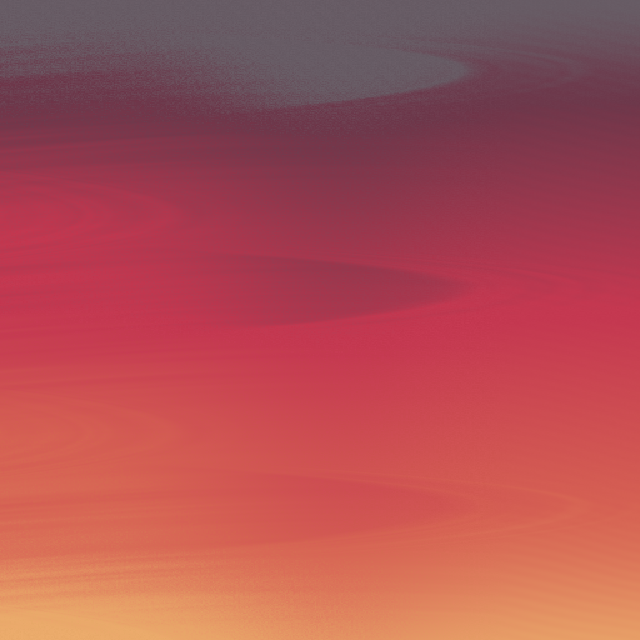
Write a three.js fragment shader that draws this background.

```glsl
// A dusk gradient from grey through plum and crimson to gold, smeared sideways.
// Its height is displaced by repeating curved lenses, ring streaks and grain,
// then looked up in a ramp of smoothly joined colours.
varying vec2 vUv;

float hash(vec2 p) {
  return fract(sin(dot(p, vec2(127.1, 311.7))) * 43758.5453);
}

float noise(vec2 p) {
  vec2 i = floor(p);
  vec2 f = fract(p);
  f = f * f * (3.0 - 2.0 * f);
  return mix(mix(hash(i), hash(i + vec2(1.0, 0.0)), f.x),
             mix(hash(i + vec2(0.0, 1.0)), hash(i + 1.0), f.x), f.y);
}

// Two scales of streaks, centred on zero
float streaks(vec2 p) {
  return 0.6 * noise(p) + 0.4 * noise(p * vec2(1.7, 2.3) + 17.0) - 0.5;
}

// Signed distance down from the nearest repeated band centre
float bandOffset(float down, float centre) {
  return mod(down - centre + 0.17, 0.34) - 0.17;
}

vec3 duskRamp(float h) {
  vec3 gold = vec3(0.92, 0.67, 0.42);
  vec3 coral = vec3(0.84, 0.385, 0.325);
  vec3 crimson = vec3(0.77, 0.22, 0.315);
  vec3 plum = vec3(0.43, 0.215, 0.29);
  vec3 grey = vec3(0.405, 0.36, 0.395);
  vec3 color = mix(gold, coral, smoothstep(-0.08, 0.23, h));
  color = mix(color, crimson, clamp((h - 0.20) / 0.30, 0.0, 1.0));
  color = mix(color, plum, clamp((h - 0.52) / 0.32, 0.0, 1.0));
  return mix(color, grey, smoothstep(0.82, 1.0, h));
}

void main() {
  float x = vUv.x;
  float down = 1.0 - vUv.y;
  float leftSide = 1.0 - smoothstep(0.0, 0.6, x);
  float rightSide = smoothstep(0.74, 0.82, x);
  float h = vUv.y;

  // Broad drift: raised in the middle, lowered in bands on the left
  h += 0.045 * exp(-pow((x - 0.52) / 0.19, 2.0));
  float leftBand = 0.5 - 0.5 * cos(6.2832 * (down - 0.165) / 0.34);
  h += leftSide * mix(0.03, -0.09 * leftBand, smoothstep(0.06, 0.2, down));

  // Lenses with a rounded tip on the right and a sharp lower edge
  float d = bandOffset(down, 0.449);
  float curve = x + (d > 0.0 ? 84.0 : 130.0) * d * d;
  float wobble = 0.03 * (noise(vec2(x * 5.0, down * 30.0)) - 0.5);
  float inside = 1.0 - smoothstep(0.69, 0.78, curve + wobble);
  h += 0.065 * inside * smoothstep(0.15, 0.58, x);

  // Ring streaks trailing around each lens
  float ringFade = smoothstep(0.66, 0.74, curve) * (1.0 - smoothstep(0.82, 1.15, curve));
  float rings = streaks(vec2(curve * 32.0, d * 5.0 + floor(down * 3.0)));
  h += 0.075 * rings * ringFade * smoothstep(0.35, 0.62, x);

  // Nested arcs that open towards the left edge
  float e = bandOffset(down, 0.336);
  float arc = x + 60.0 * e * e;
  float arcFade = (1.0 - smoothstep(0.24, 0.46, arc)) * smoothstep(0.05, 0.2, down);
  h += 0.06 * streaks(vec2(arc * 38.0, e * 8.0)) * arcFade;

  // Long, nearly level brush strokes
  float level = down + 0.025 * sin(x * 3.0);
  float strokes = streaks(vec2(x * 2.5, level * 110.0));
  float strokeBand = 0.3 + 0.7 * smoothstep(0.02, 0.09, abs(e));
  h += strokes * strokeBand * mix(0.018, 0.075, leftSide) * (1.0 - 0.8 * rightSide);

  // Faint slanted lines on the right
  float slant = down - 0.2 * x + 0.012 * noise(vUv * 7.0);
  h += 0.005 * rightSide * sin(slant * 400.0);

  // Fine grain, fading out to the right
  float grain = hash(floor(vUv * 512.0)) + hash(floor(vUv * 512.0) + 71.0) - 1.0;
  h += grain * mix(0.032, 0.006, smoothstep(0.45, 0.82, x));

  vec3 color = duskRamp(h) + 0.012 * grain * (1.0 - 0.6 * rightSide);
  gl_FragColor = vec4(color, 1.0);
}
```
